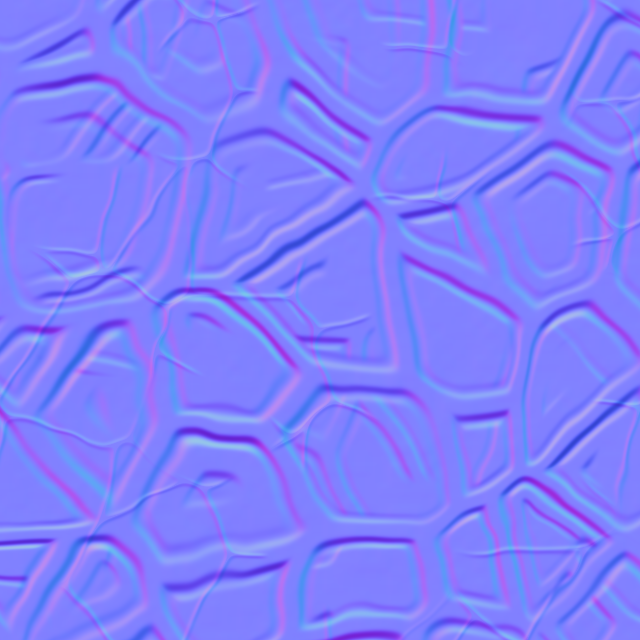
Write a three.js fragment shader that draws this texture map.

```glsl
varying vec2 vUv;

const float CORNER_SHARPNESS = 36.0;

vec3 hash3(vec2 cell, float seed) {
  vec3 p = fract(vec3(cell.xyx + seed) * vec3(0.1031, 0.1030, 0.0973));
  p += dot(p, p.yxz + 33.33);
  return fract((p.xxy + p.yzz) * p.zyx);
}

float noise(vec2 p, float seed) {
  vec2 cell = floor(p);
  vec2 f = fract(p);
  f = f * f * f * (f * (f * 6.0 - 15.0) + 10.0);
  float low = mix(hash3(cell, seed).x, hash3(cell + vec2(1.0, 0.0), seed).x, f.x);
  float high = mix(hash3(cell + vec2(0.0, 1.0), seed).x, hash3(cell + 1.0, seed).x, f.x);
  return mix(low, high, f.y);
}

vec2 noiseSlope(vec2 p, float seed) {
  float e = 0.1;
  return vec2(noise(p + vec2(e, 0.0), seed) - noise(p - vec2(e, 0.0), seed),
              noise(p + vec2(0.0, e), seed) - noise(p - vec2(0.0, e), seed)) / (2.0 * e);
}

vec2 warp(vec2 p, float scale, float amount, float seed) {
  return p + amount * (vec2(noise(p * scale, seed), noise(p * scale, seed + 7.0)) - 0.5);
}

// Weighted polygon cells: outward direction, rounded edge distance, cell id
vec4 slab(vec2 p, float count, float sizeSpread, float seed) {
  vec2 q = p * count;
  vec2 base = floor(q);
  vec2 ownCell = base;
  vec2 ownCenter = vec2(0.0);
  float ownPower = 100.0;
  float id = 0.0;
  for (int y = -2; y <= 2; y++) {
    for (int x = -2; x <= 2; x++) {
      vec2 cell = base + vec2(float(x), float(y));
      vec3 h = hash3(cell, seed);
      vec2 center = cell + h.xy - q;
      float power = dot(center, center) - sizeSpread * h.z * h.z;
      if (power < ownPower) {
        ownPower = power;
        ownCenter = center;
        ownCell = cell;
        id = fract(h.z * 7.31 + h.x);
      }
    }
  }
  vec2 direction = vec2(0.0);
  float total = 0.0;
  for (int y = -2; y <= 2; y++) {
    for (int x = -2; x <= 2; x++) {
      vec2 cell = base + vec2(float(x), float(y));
      vec2 apart = cell - ownCell;
      if (dot(apart, apart) < 0.5) continue;
      vec3 h = hash3(cell, seed);
      vec2 center = cell + h.xy - q;
      float power = dot(center, center) - sizeSpread * h.z * h.z;
      float span = max(length(center - ownCenter), 0.05);
      float edge = (power - ownPower) / (2.0 * span);
      float weight = exp(-CORNER_SHARPNESS * edge);
      direction += weight * (center - ownCenter) / span;
      total += weight;
    }
  }
  total = max(total, 1e-20);
  return vec4(direction / total, -log(total) / (CORNER_SHARPNESS * count), id);
}

float bump(float d, float center, float width) {
  float x = (d - center) / width;
  return exp(-x * x);
}

// Upper edges are steep, sides and lower edges gentler
float steepness(vec2 direction) {
  return 0.34 + 0.52 * smoothstep(0.3, 0.95, direction.y);
}

// Raised rim: outer face followed by a weaker inner fall
float rim(float d, float inset, float width, float lip) {
  return bump(d, inset, width) - lip * bump(d, inset + 2.5 * width, width);
}

vec2 turn(vec2 v, float angle) {
  float c = cos(angle);
  float s = sin(angle);
  return vec2(c * v.x - s * v.y, s * v.x + c * v.y);
}

void main() {
  vec2 p = warp(vUv, 3.0, 0.12, 3.0);
  p = warp(p, 19.0, 0.012, 5.0);

  // Main stones with an inner terrace ring
  vec4 stone = slab(p, 5.0, 0.8, 11.0);
  float wear = mix(0.35, 1.5, noise(vUv * 9.0, 21.0));
  float lip = mix(0.15, 0.8, noise(vUv * 8.0, 23.0));
  float profile = wear * rim(stone.z, 0.011 + 0.007 * stone.w, 0.0055, lip);
  float ringMask = smoothstep(0.45, 0.65, noise(vUv * 7.0, 31.0));
  profile += 0.7 * ringMask * rim(stone.z, 0.046 + 0.03 * stone.w, 0.0048, 0.35);
  vec2 slope = stone.xy * steepness(stone.xy) * profile;

  // Broken layers across the faces
  float inside = smoothstep(0.02, 0.035, stone.z);
  vec4 layer = slab(warp(vUv, 16.0, 0.014, 41.0), 5.5, 0.6, 43.0);
  float layerMask = inside * step(0.4, layer.w) * smoothstep(0.42, 0.62, noise(vUv * 6.0, 47.0));
  slope += layer.xy * steepness(layer.xy) * 0.8 * layerMask * rim(layer.z, 0.012, 0.0048, 0.45);

  // Thin cracks
  vec4 crack = slab(warp(vUv, 20.0, 0.014, 53.0), 6.0, 0.4, 59.0);
  float x = max(crack.z, 0.0) / 0.0042;
  float crackMask = smoothstep(0.48, 0.68, noise(vUv * 6.0, 61.0));
  slope += crack.xy * 0.6 * crackMask * x * exp(-x * x);

  // Soft unevenness and fine grain
  slope = turn(slope, 0.35);
  slope += 0.014 * noiseSlope(vUv * 14.0, 71.0) + 0.013 * noiseSlope(vUv * 60.0, 73.0);

  vec3 normal = normalize(vec3(slope.x, -slope.y, 1.0));
  gl_FragColor = vec4(normal * 0.5 + vec3(0.506, 0.506, 0.5), 1.0);
}
```
